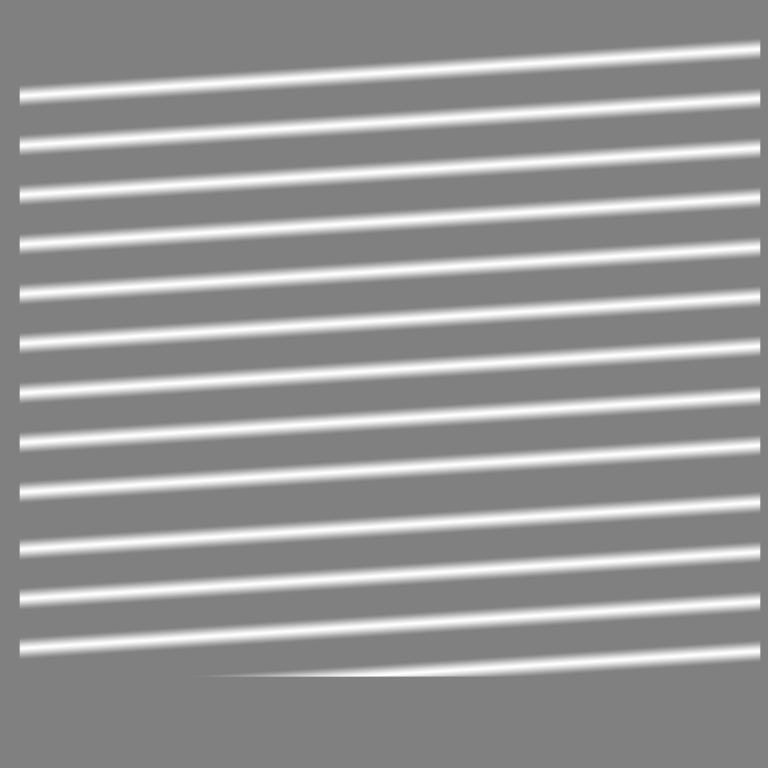
Give the GLSL for this pattern, as a Shadertoy shader.

```glsl
// Thirteen soft white slanted bars on grey, cut off by a straight-edged window.

// Soft bar: 1 on the centre line, falling to 0 at the half width
float softBar(float offset, float halfWidth) {
    float ramp = clamp(1.0 - abs(offset) / halfWidth, 0.0, 1.0);
    return mix(ramp, smoothstep(0.0, 1.0, ramp), 0.5);
}

// Antialiased step, one pixel wide
float edge(float distanceInside, float pixel) {
    return clamp(distanceInside / pixel + 0.5, 0.0, 1.0);
}

void mainImage(out vec4 fragColor, in vec2 fragCoord) {
    vec2 uv = fragCoord / iResolution.xy;
    vec2 pixel = 1.0 / iResolution.xy;

    // Undo the slant so that every bar is level
    float level = uv.y - 0.0635 * (uv.x - 0.026);

    // Evenly spaced bars, with a wider gap below the ninth
    float glow = 0.0;
    for (int i = 0; i < 13; i++) {
        float center = 0.875 - 0.0645 * float(i) - (i > 8 ? 0.0098 : 0.0);
        glow = max(glow, softBar(level - center, 0.0146));
    }

    // Window with crisp left, right and bottom sides
    float window = edge(uv.x - 0.0256, pixel.x)
                 * edge(0.99 - uv.x, pixel.x)
                 * edge(uv.y - 0.119, pixel.y);

    fragColor = vec4(vec3(mix(0.502, 1.0, glow * window)), 1.0);
}
```
